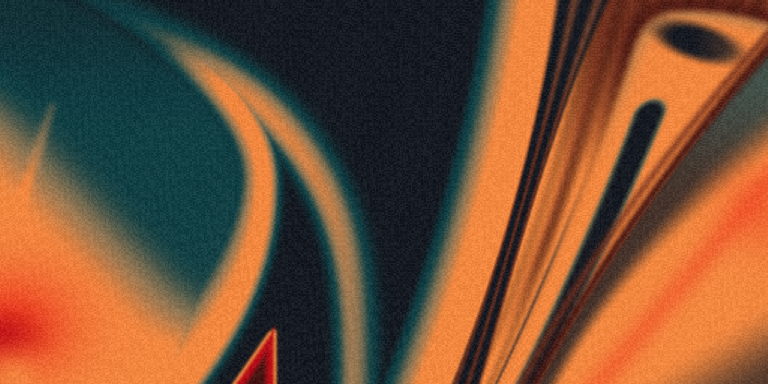
This background is drawn by a WebGL 1 fragment shader. Its source:

```glsl
precision highp float;
uniform vec2 u_resolution;

const vec3 INK = vec3(0.085, 0.10, 0.13);
const vec3 TEAL = vec3(0.06, 0.25, 0.27);
const vec3 SAGE = vec3(0.26, 0.33, 0.30);
const vec3 SAND = vec3(0.58, 0.47, 0.33);
const vec3 ORANGE = vec3(0.95, 0.53, 0.25);
const vec3 RED = vec3(0.93, 0.22, 0.12);
const vec3 CRIMSON = vec3(0.72, 0.05, 0.09);
const vec3 RUST = vec3(0.45, 0.19, 0.12);
const vec3 WINE = vec3(0.27, 0.08, 0.07);
const vec3 UMBER = vec3(0.27, 0.20, 0.17);
const float GRAIN = 0.075;
const float GRAIN_CELLS = 256.0;

float hash(vec2 p) {
  return fract(sin(dot(p, vec2(127.1, 311.7))) * 43758.55);
}

float bell(float x, float width) {
  float k = x / width;
  return exp(-k * k);
}

float band(float x, float a, float b, float soft) {
  return smoothstep(a - soft, a + soft, x) * (1.0 - smoothstep(b - soft, b + soft, x));
}

float segment(vec2 p, vec2 a, vec2 b) {
  vec2 ab = b - a;
  return length(p - a - ab * clamp(dot(p - a, ab) / dot(ab, ab), 0.0, 1.0));
}

// Heat from 0 to 1: ink, teal, sand, orange
vec3 ramp(float h) {
  vec3 c = mix(INK, TEAL, smoothstep(0.0, 0.3, h));
  c = mix(c, SAND, smoothstep(0.25, 0.65, h));
  return mix(c, ORANGE, smoothstep(0.55, 0.95, h));
}

// Glowing orb, its two crescent rims and the small blade
vec3 orb(vec2 p) {
  float dy = p.y - 0.52;
  float bend = dy > 0.0 ? 1.7 : 0.74;
  float slope = 2.0 * bend * dy;
  float inner = (p.x - 0.692 + bend * dy * dy) / sqrt(1.0 + slope * slope);
  slope = 2.05 * pow(p.y, 2.1);
  float outer = (p.x - 0.917 + 0.66 * pow(p.y, 3.1)) / sqrt(1.0 + slope * slope);

  float fade = 1.0 - smoothstep(0.72, 1.02, p.y);
  float innerWidth = inner > 0.0 ? 0.033 : mix(0.13, 0.055, smoothstep(0.0, 0.6, p.y));
  float rim = bell(inner, innerWidth) * fade;
  float outerWidth = outer > 0.0 ? 0.06 : 0.042;
  float halo = bell(outer, outerWidth) * mix(0.62, 0.82, smoothstep(0.1, 0.7, p.y)) * (0.25 + 0.75 * fade);

  float diagonal = p.y + 1.05 * p.x;
  float body = mix(0.28, 0.17, smoothstep(0.6, 1.0, p.y)) + 0.73 * (1.0 - smoothstep(0.4, 0.88, diagonal));
  body *= 1.0 - smoothstep(-0.1, 0.03, inner);
  body += 0.16 * bell(segment(p, vec2(0.04, 0.43), vec2(0.135, 0.72)), 0.016);
  vec3 c = ramp(min(max(max(rim, halo), body) + 0.25 * rim * body, 1.0));

  // Hot corner
  c = mix(c, RED, 0.95 * bell(length((p - vec2(0.02, 0.15)) * vec2(0.8, 1.0)), 0.14));
  c = mix(c, CRIMSON, 0.8 * bell(length((p - vec2(0.0, 0.13)) * vec2(0.6, 1.0)), 0.055));
  c = mix(c, ORANGE, 0.8 * bell(length(p - vec2(0.04, 0.01)), 0.06));

  float blade = min((p.x - 0.61 - 0.7 * p.y) / 1.22, 0.716 - p.x);
  vec3 bladeColor = mix(CRIMSON, WINE, smoothstep(0.012, 0.035, blade));
  c = mix(c, bladeColor, smoothstep(-0.004, 0.006, blade));
  return mix(c, ORANGE, 0.85 * bell(blade, 0.006) * (1.0 - smoothstep(0.13, 0.15, p.y)));
}

// Folded cloth: v runs from its left edge (0) to the dark slit (1)
vec3 cloth(vec2 p, float left) {
  float slit = 1.37 + 0.52 * p.y - 0.09 * p.y * p.y;
  float span = slit - left;
  float v = (p.x - left) / span;
  float high = smoothstep(0.5, 0.95, p.y);

  // Pleats
  vec3 c = mix(ORANGE, RUST, high * smoothstep(0.4, 0.55, v));
  c = mix(c, RUST, 0.7 * bell(v - 0.6 - 0.03 * sin(5.0 * p.y), 0.05) * smoothstep(0.05, 0.4, p.y));
  c *= 1.0 - 0.2 * smoothstep(0.4, 0.5, v) * (0.5 + 0.5 * sin(48.0 * v + 4.0 * p.y));
  float start = 0.36 - 0.12 * p.y;
  float width = 0.14 + 0.5 * (p.y - 0.45) * (p.y - 0.45);
  float k = (v - start) / width;
  float ridge = 0.5 + 0.5 * sin(14.0 * k + 3.0 * p.y);
  vec3 groove = mix(INK, mix(RUST, SAND, 0.3 * high), 0.75 * ridge * ridge);
  c = mix(c, groove, band(k, 0.0, 1.0, 0.1));

  // Shoulder with a dark pocket
  float side = (v - 0.75) * span;
  float top = 0.975 - 0.8 * (p.x - 1.8) * (p.x - 1.8) - p.y;
  float blend = max(0.08 - abs(side - top), 0.0) / 0.08;
  float shoulder = min(side, top) - 0.02 * blend * blend;
  c = mix(c, WINE, 0.6 * bell(shoulder + 0.015, 0.018) * high);
  c = mix(c, mix(ORANGE, SAND, 0.6 * bell(shoulder, 0.03) * high), smoothstep(-0.01, 0.02, shoulder));
  vec2 q = p - vec2(1.82, 0.89);
  q.y += 0.25 * q.x;
  float pocket = length(q / vec2(0.12, 0.05));
  c = mix(c, mix(INK, UMBER, smoothstep(-0.03, 0.1, q.x)), 1.0 - smoothstep(0.55, 1.25, pocket));

  // Slit
  float gap = length(vec2(p.x - slit, max(p.y - 0.7, 0.0))) - 0.026 - 0.02 * p.y;
  float warm = smoothstep(-0.018, 0.022, gap);
  c = mix(ramp(warm), c, warm);
  c = mix(c, UMBER, 0.7 * bell(v - 0.74, 0.018) * (1.0 - smoothstep(0.2, 0.6, p.y)));

  // Crease and the large warm fold beyond it
  float t = p.x - 1.393 - 0.52 * p.y - 0.2 * p.y * p.y;
  float shade = 0.06 + 0.4 * p.y * p.y;
  vec3 fold = mix(mix(UMBER, SAGE, smoothstep(0.45, 0.85, p.y)), ORANGE, smoothstep(0.4 * shade, 1.25 * shade, t));
  float streak = p.x - 1.589 - 0.836 * (p.y - 0.036);
  fold = mix(fold, RED, 0.4 * bell(streak, 0.045) * smoothstep(0.7, 1.2, t / shade));
  fold = mix(fold, RED, 0.4 * bell(length(p - vec2(1.98, 0.45)), 0.1));
  fold = mix(fold, UMBER, 0.9 * smoothstep(-0.1, 0.12, 0.64 * (p.x - 1.8) - p.y));
  c = mix(c, fold, smoothstep(-0.006, 0.02, t));
  c = mix(c, RUST, 0.7 * bell(t + 0.035, 0.014));
  return mix(c, WINE, 0.9 * bell(t, 0.014 + 0.012 * high));
}

void main() {
  vec2 p = gl_FragCoord.xy / u_resolution.y;
  p.x *= 2.0 * u_resolution.y / u_resolution.x;
  float left = 1.07 + 0.38 * p.y - 0.11 * p.y * p.y;
  float u = p.x - left;
  vec3 c = orb(p);
  c = mix(c, ramp(clamp((u + 0.09) / 0.12, 0.0, 1.0)), smoothstep(-0.1, -0.07, u));
  c = mix(c, cloth(p, left), smoothstep(0.01, 0.04, u));
  c += GRAIN * (hash(floor(p * GRAIN_CELLS)) - 0.5);
  gl_FragColor = vec4(clamp(c, 0.0, 1.0), 1.0);
}
```
